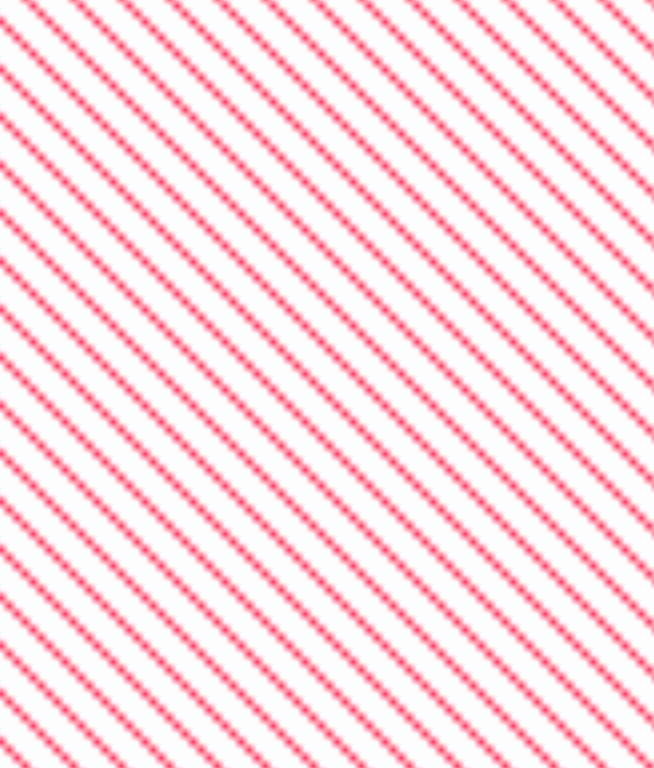
Give the GLSL for this pattern, as a Shadertoy shader.

```glsl
// Thin pink diagonal stripes made of soft beads on white, sixteen stripes down the height.

// 1 where a lattice point carries a bead: every sixth falling diagonal.
float beadAt(vec2 point) {
    float diagonal = mod(point.x + point.y + 0.5, 6.0);
    return 1.0 - step(1.0, diagonal);
}

// Blend the four surrounding lattice points so neighbouring beads melt together.
float beadedStripes(vec2 grid) {
    vec2 corner = floor(grid);
    vec2 blend = grid - corner;
    float lower = mix(beadAt(corner), beadAt(corner + vec2(1.0, 0.0)), blend.x);
    float upper = mix(beadAt(corner + vec2(0.0, 1.0)), beadAt(corner + 1.0), blend.x);
    return mix(lower, upper, blend.y);
}

void mainImage(out vec4 fragColor, in vec2 fragCoord) {
    // Canvas height is one unit and holds 96 bead steps.
    vec2 uv = fragCoord / iResolution.y;
    vec2 grid = (uv - vec2(0.408, 0.5026)) * 96.0;

    // Rose ink over white ground.
    float ink = beadedStripes(grid);
    vec3 color = mix(vec3(1.0, 0.998, 0.998), vec3(1.0, 0.19, 0.35), ink);
    fragColor = vec4(color, 1.0);
}
```
